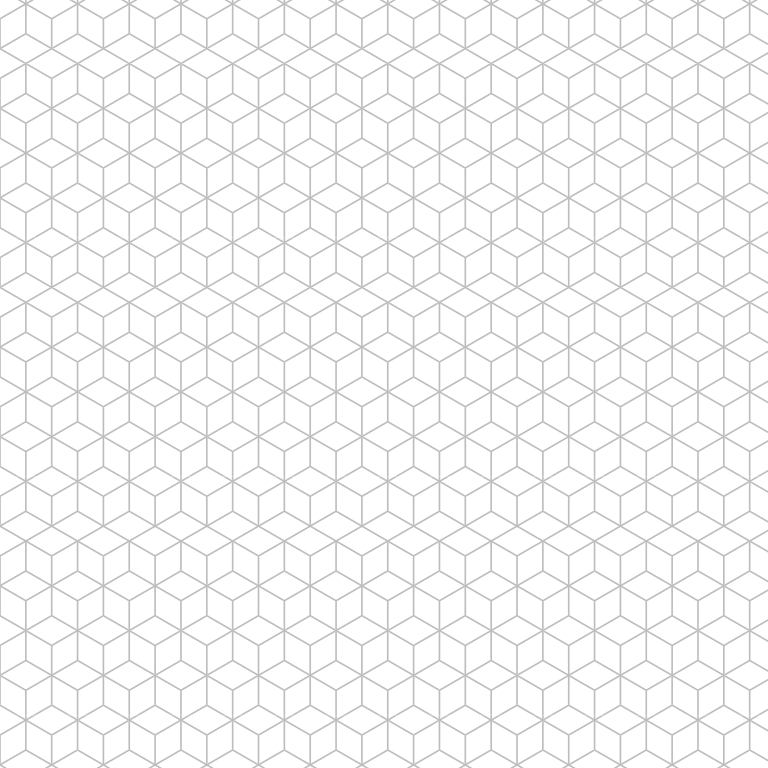
Reproduce this pattern procedurally as a WebGL 2 fragment shader.

```glsl
#version 300 es
precision highp float;
// Thin grey outlines of stacked cubes on white, with a compressed row every sixth row.

uniform vec2 u_resolution;
out vec4 fragColor;

const vec3 PAPER = vec3(1.0);
const vec3 INK = vec3(0.735, 0.74, 0.75);

const vec2 HALF_RHOMB = vec2(0.03366, 0.01943); // half width and half height of a cube top
const float FIRST_ROW = 0.3742;                 // depth of a compressed row below the top edge
const float LINE_WIDTH = 0.00214;
const int ROWS = 6;                             // rows of cube tops in one vertical period
const float PERIOD = 16.0;                      // vertical period in half heights
const float SEAM = 12.67;                       // hairline gap inside the period
const float SEAM_WIDTH = 0.001;
const float SEAM_FADE = 0.35;

// Offset from the nearest multiple of the period.
float wrapCentred(float v, float period) {
    return v - period * floor(v / period + 0.5);
}

// Rhombus with unit half diagonals, negative inside.
float rhombus(vec2 q) {
    return abs(q.x) + abs(q.y) - 1.0;
}

// Antialiased coverage of a stroke at the given distance from its centre line.
float stroke(float dist, float width, float pixel) {
    float lower = max(dist - 0.5 * pixel, -0.5 * width);
    float upper = min(dist + 0.5 * pixel, 0.5 * width);
    return clamp((upper - lower) / pixel, 0.0, 1.0);
}

// Distance to the nearest cube edge, q in half diagonals of a cube top.
float cubeEdges(vec2 q, vec2 halfSize) {
    float slantScale = halfSize.x * halfSize.y / length(halfSize);
    float outline = 1e3;
    float inside = 1e3;

    // Cube tops: alternate rows shift by half a cube.
    for (int i = 0; i < ROWS; i++) {
        float row = max(0.0, 3.0 * float(i) - 2.0);
        float shift = float(1 - i % 2);
        vec2 local = vec2(wrapCentred(q.x - shift, 2.0), wrapCentred(q.y - row, PERIOD));
        float r = rhombus(local);
        outline = min(outline, abs(r));
        inside = min(inside, r);
    }

    // Upright edges fill every column except inside the tops.
    float upright = abs(wrapCentred(q.x, 1.0)) * halfSize.x;
    upright = max(upright, -inside * slantScale);
    return min(outline * slantScale, upright);
}

void main() {
    float pixel = 1.0 / u_resolution.y;
    vec2 p = gl_FragCoord.xy * pixel;
    vec2 q = vec2(p.x, 1.0 - p.y - FIRST_ROW) / HALF_RHOMB;

    float ink = stroke(cubeEdges(q, HALF_RHOMB), LINE_WIDTH, pixel);

    // Faint break in the lines where vertical periods join.
    float seamDist = abs(wrapCentred(q.y - SEAM, PERIOD)) * HALF_RHOMB.y;
    ink *= 1.0 - SEAM_FADE * stroke(seamDist, SEAM_WIDTH, pixel);

    fragColor = vec4(mix(PAPER, INK, ink), 1.0);
}
```
